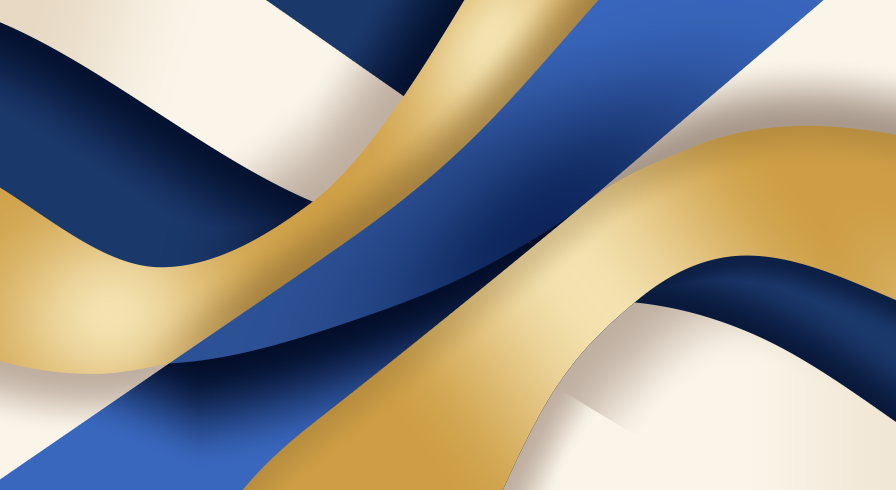
Reproduce this background procedurally as a Shadertoy shader.

```glsl
// Flowing gold ribbons and a blue diagonal band over navy and cream folds.

#define CANVAS vec2(7.68, 4.18)
#define NAVY vec3(0.105, 0.220, 0.420)
#define MIDNIGHT vec3(0.010, 0.055, 0.165)
#define BLUE vec3(0.225, 0.405, 0.745)
#define DEEP_BLUE vec3(0.050, 0.145, 0.355)
#define CREAM vec3(0.985, 0.962, 0.915)
#define SAND vec3(0.905, 0.850, 0.765)
#define TAUPE vec3(0.690, 0.620, 0.560)
#define GOLD vec3(0.805, 0.620, 0.270)
#define PALE_GOLD vec3(0.955, 0.885, 0.690)
#define BRONZE vec3(0.520, 0.400, 0.190)

// Signed distance above a Hermite curve; each knot is (x, y, slope).
float edge(vec2 p, vec3 a, vec3 b) {
    float w = b.x - a.x;
    float s = (p.x - a.x) / w;
    float t = clamp(s, 0.0, 1.0);
    float u = 1.0 - t;
    float height = mix(a.y, b.y, t * t * (3.0 - 2.0 * t)) + w * t * u * (a.z * u - b.z * t);
    float slope = 6.0 * t * u * (b.y - a.y) / w + a.z * u * (1.0 - 3.0 * t) + b.z * t * (3.0 * t - 2.0);
    height += slope * (s - t) * w;
    return (p.y - height) * inversesqrt(1.0 + slope * slope);
}

float edge(vec2 p, vec3 a, vec3 b, vec3 c) {
    return p.x < b.x ? edge(p, a, b) : edge(p, b, c);
}

float edge(vec2 p, vec3 a, vec3 b, vec3 c, vec3 d, vec3 e) {
    return p.x < c.x ? edge(p, a, b, c) : edge(p, c, d, e);
}

// Antialiased coverage of the side below an edge.
float below(float d) {
    return clamp(0.5 - d * iResolution.y / CANVAS.y, 0.0, 1.0);
}

// Soft shadow: one at the edge, zero at the given reach.
float shadow(float d, float reach) {
    return 1.0 - smoothstep(0.0, reach, d);
}

// Soft elliptical glow, tilted along a unit axis.
float glow(vec2 p, vec2 center, vec2 axis, vec2 size) {
    p -= center;
    vec2 q = vec2(dot(p, axis), dot(p, vec2(-axis.y, axis.x))) / size;
    return exp(-dot(q, q));
}

void mainImage(out vec4 fragColor, in vec2 fragCoord) {
    vec2 p = fragCoord / iResolution.xy * CANVAS;
    vec2 rise = vec2(0.8, 0.6);

    // Edges of the left half
    float foldTop = edge(p, vec3(2.28, 4.18, -0.69), vec3(3.46, 3.36, -0.69));
    float foldLow = edge(p, vec3(0.0, 3.99, -0.42), vec3(2.68, 2.46, -0.42));
    float leftTop = edge(p, vec3(0.0, 2.58, -0.62), vec3(1.38, 1.90, 0.0),
        vec3(2.68, 2.46, 0.75), vec3(3.46, 3.36, 1.45), vec3(3.98, 4.18, 1.65));
    float leftLow = edge(p, vec3(0.0, 1.10, -0.28), vec3(0.8, 0.99, 0.0), vec3(1.45, 1.08, 0.2));

    // Edges of the diagonal band and its inner fold
    float bandLeft = edge(p, vec3(0.0, 0.09, 0.683), vec3(1.45, 1.08, 0.683),
        vec3(3.0, 2.14, 0.70), vec3(4.0, 2.95, 0.95), vec3(5.13, 4.18, 1.12));
    float bandRight = edge(p, vec3(5.0, 2.43, 0.85), vec3(7.06, 4.18, 0.85));
    float bandFold = edge(p, vec3(1.45, 1.08, 0.05), vec3(2.86, 1.39, 0.33),
        vec3(3.69, 1.69, 0.41), vec3(4.49, 2.09, 0.58), vec3(5.05, 2.46, 0.75));

    // Edges of the right half
    float rightTop = edge(p, vec3(2.08, 0.0, 1.2), vec3(2.8, 0.66, 0.78),
        vec3(5.0, 2.43, 0.82), vec3(5.9, 2.91, 0.42), vec3(7.68, 3.03, -0.18));
    float rightLow = edge(p, vec3(4.31, 0.0, 2.2), vec3(4.77, 0.88, 1.5),
        vec3(5.44, 1.60, 0.85), vec3(6.40, 2.0, 0.0), vec3(7.68, 1.62, -0.42));
    float sheetTop = edge(p, vec3(5.44, 1.60, -0.1), vec3(6.5, 1.31, -0.45), vec3(7.68, 0.58, -0.70));
    float crease = edge(p, vec3(4.77, 0.88, -0.62), vec3(6.2, 0.0, -0.62));

    // Upper left: navy ground and cream fold
    float navyShade = foldTop > 0.0 ? shadow(leftTop, 0.75)
        : max(shadow(-foldLow, 0.75), 0.9 * glow(p, vec2(2.7, 2.4), rise, vec2(0.75, 0.45)));
    vec3 color = mix(NAVY, MIDNIGHT, navyShade * 0.9);
    vec3 fold = mix(SAND, CREAM, smoothstep(0.2, 1.9, p.x + 0.3 * (4.18 - p.y)));
    fold = mix(fold, TAUPE, 0.8 * shadow(leftTop, 0.85));
    color = mix(color, fold, below(foldTop) * (1.0 - below(foldLow)));

    // Left gold ribbon and the cream beneath it
    float shine = glow(p, vec2(0.95, 1.5), vec2(0.98, 0.2), vec2(0.95, 0.8))
        + glow(p, vec2(4.2, 3.85), vec2(0.55, 0.835), vec2(1.0, 0.5));
    vec3 ribbon = mix(GOLD, PALE_GOLD, min(shine, 1.0));
    ribbon = mix(ribbon, BRONZE, 0.55 * shadow(bandLeft, 0.42) * smoothstep(0.9, 2.4, p.x));
    color = mix(color, ribbon, below(leftTop));
    color = mix(color, mix(CREAM, TAUPE, 0.8 * shadow(-leftLow, 0.55)), below(leftLow));

    // Blue band: shaded upper face, then the darker face under the fold
    vec3 band = mix(BLUE * 0.79, BLUE, smoothstep(2.6, 4.1, p.y));
    band = mix(band, DEEP_BLUE, glow(p, vec2(4.6, 2.2), rise, vec2(1.6, 0.7)));
    float foldShade = shadow(-bandFold + 0.45 * max(1.7 - p.x, 0.0), 0.95);
    vec3 underside = mix(BLUE, MIDNIGHT, foldShade);
    band = mix(band, underside, below(bandFold));
    color = mix(color, band, below(bandLeft));

    // Upper right cream
    color = mix(color, mix(CREAM, TAUPE * 0.9, 0.9 * shadow(rightTop, 0.6)), below(bandRight));

    // Right gold ribbon
    float along = dot(p - vec2(5.0, 1.75), rise);
    ribbon = mix(PALE_GOLD, GOLD, smoothstep(0.0, 2.0, abs(along)));
    ribbon = mix(ribbon, PALE_GOLD, 0.3 * smoothstep(7.0, 8.0, p.x) * shadow(rightLow, 0.8));
    ribbon = mix(ribbon, BRONZE, 0.28 * shadow(-rightTop, 0.35));
    color = mix(color, ribbon, below(rightTop));

    // Lower right: navy hollow and cream sheet
    navyShade = max(shadow(-rightLow, 0.3) * 0.6, shadow(sheetTop, 0.5) * 0.75);
    color = mix(color, mix(NAVY, MIDNIGHT, navyShade), below(rightLow));
    vec3 sheet = mix(CREAM, SAND, 0.5 * smoothstep(6.2, 7.7, p.x));
    sheet = mix(sheet, TAUPE, 0.8 * shadow(-rightLow, mix(0.95, 0.5, below(crease))));
    color = mix(color, sheet, below(max(rightLow, sheetTop)));

    fragColor = vec4(color, 1.0);
}
```
